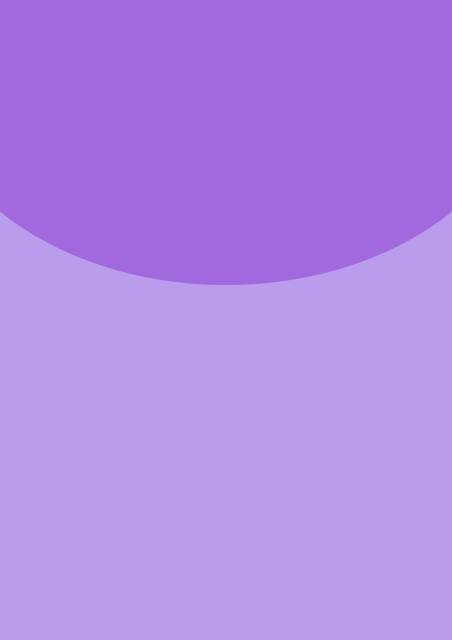
Give the GLSL for this background, as a Shadertoy shader.

```glsl
// A flat lilac ground with a large violet ellipse hanging from the top.
// The ellipse is wider than the canvas, so only its lower arc shows;
// its edge is smoothed with a gradient-scaled implicit distance.

const vec3 LILAC  = vec3(0.73, 0.613, 0.925);
const vec3 VIOLET = vec3(0.637, 0.41, 0.873);

// Centre as a fraction of the canvas; radii as fractions of width and height.
const vec2 ELLIPSE_CENTRE = vec2(0.5, 0.9023);
const vec2 ELLIPSE_RADII  = vec2(0.6734, 0.3477);

// Approximate signed distance to an ellipse, negative inside.
float ellipseDistance(vec2 p, vec2 radii) {
    float k = length(p / radii);
    float slope = length(p / (radii * radii));
    return k * (k - 1.0) / max(slope, 1e-4);
}

void mainImage(out vec4 fragColor, in vec2 fragCoord) {
    // Height units keep the edge width even in both directions.
    vec2 canvas = vec2(iResolution.x / iResolution.y, 1.0);
    vec2 p = fragCoord / iResolution.y - ELLIPSE_CENTRE * canvas;
    float pixel = 1.0 / iResolution.y;

    // Ellipse over the ground, with a one-pixel soft edge
    float d = ellipseDistance(p, ELLIPSE_RADII * canvas);
    float coverage = 1.0 - smoothstep(-0.7 * pixel, 0.7 * pixel, d);

    fragColor = vec4(mix(LILAC, VIOLET, coverage), 1.0);
}
```
